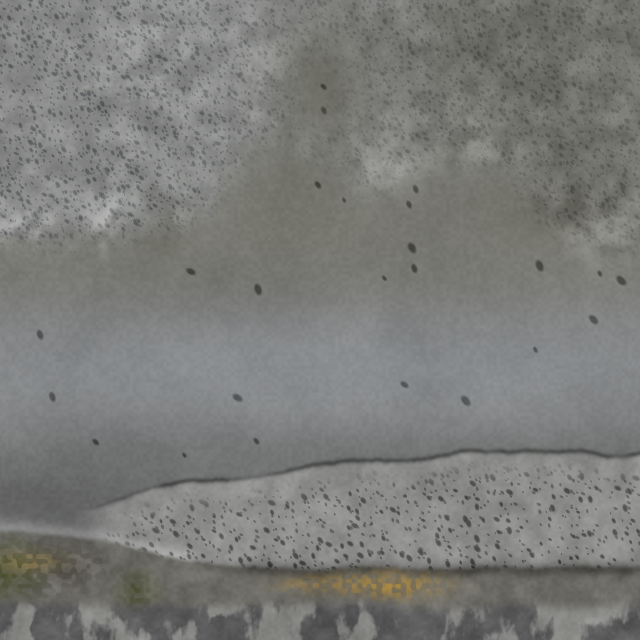
Give the GLSL for this texture, as a Shadertoy shader.

```glsl
// Weathered concrete wall: pitted top, smooth band, cracked slab and a mossy ledge.

float hash(vec2 p) {
    vec3 q = fract(vec3(p.xyx) * 0.1031);
    q += dot(q, q.yzx + 33.33);
    return fract((q.x + q.y) * q.z);
}

float noise(vec2 p) {
    vec2 i = floor(p), f = fract(p);
    f = f * f * (3.0 - 2.0 * f);
    return mix(mix(hash(i), hash(i + vec2(1, 0)), f.x),
               mix(hash(i + vec2(0, 1)), hash(i + vec2(1, 1)), f.x), f.y);
}

float fbm(vec2 p) {
    float sum = 0.0, amp = 0.5;
    for (int i = 0; i < 5; i++) {
        sum += amp * noise(p);
        p = mat2(1.6, 1.2, -1.2, 1.6) * p + 7.3;
        amp *= 0.5;
    }
    return sum / 0.97;
}

// Soft elliptical spot
float blob(vec2 p, vec2 centre, vec2 radius) {
    vec2 d = (p - centre) / radius;
    return exp(-dot(d, d));
}

// Scattered slanted pits, one candidate per grid cell
float pits(vec2 p, float scale, float density, float seed) {
    vec2 q = p * scale, cell = floor(q);
    float cover = 0.0;
    for (int y = -1; y <= 1; y++)
    for (int x = -1; x <= 1; x++) {
        vec2 id = cell + vec2(x, y), key = id + seed + 50.0;
        vec2 d = q - id - vec2(hash(key), hash(key + 19.7));
        float angle = -0.9 + 0.9 * (hash(key + 41.3) - 0.5);
        float c = cos(angle), s = sin(angle);
        d = vec2(c * d.x + s * d.y, c * d.y - s * d.x) / vec2(1.0, 0.6);
        float radius = mix(0.14, 0.42, hash(key + 73.1));
        float on = step(hash(key + 97.9), density);
        cover = max(cover, on * (1.0 - smoothstep(radius * 0.5, radius + 0.12, length(d))));
    }
    return cover;
}

float crackHeight(float x) {
    return 0.204 + 0.043 * smoothstep(0.12, 0.3, x) + 0.03 * smoothstep(0.32, 0.55, x)
         + 0.018 * smoothstep(0.6, 0.78, x) - 0.006 * smoothstep(0.85, 1.0, x)
         + 0.012 * (fbm(vec2(x * 22.0, 3.0)) - 0.5);
}

float slabFoot(float x) {
    return 0.113 + 0.058 * (1.0 - smoothstep(0.0, 0.42, x))
         + 0.012 * (fbm(vec2(x * 18.0, 9.0)) - 0.5);
}

float roughEdge(float x) {
    return 0.622 + 0.15 * exp(-pow((x - 0.44) / 0.14, 2.0))
         + 0.12 * exp(-pow((x - 0.73) / 0.13, 2.0));
}

// Smooth plaster band and the pitted zone above it
vec3 upperWall(vec2 p, float cloud, float mottled) {
    vec3 col = mix(vec3(0.475, 0.48, 0.475), vec3(0.53, 0.54, 0.55), blob(p, vec2(0.5, 0.42), vec2(1.2, 0.12)));
    col = mix(col, vec3(0.475, 0.475, 0.45), smoothstep(0.46, 0.62, p.y));
    float edge = p.y - roughEdge(p.x) + 0.12 * (cloud - 0.5);
    float patchy = blob(p, vec2(0.5, 0.86), vec2(0.07, 0.1));
    float rough = smoothstep(-0.03, 0.05, edge) * (1.0 - 0.9 * patchy);
    vec3 stone = mix(vec3(0.53, 0.535, 0.53), vec3(0.46, 0.46, 0.44), smoothstep(0.35, 0.85, p.x));
    col = mix(col, stone + 0.14 * (mottled - 0.5), rough);
    // Pale crust and olive stains along the worn edge
    float crust = blob(p, vec2(0.165, 0.655), vec2(0.035, 0.05)) + blob(p, vec2(0.04, 0.645), vec2(0.05, 0.025))
                + 0.6 * blob(p, vec2(0.41, 0.87), vec2(0.03, 0.06)) + 0.5 * blob(p, vec2(0.24, 0.89), vec2(0.08, 0.13))
                + 0.6 * blob(p, vec2(0.73, 0.775), vec2(0.06, 0.03)) + 0.6 * blob(p, vec2(0.61, 0.74), vec2(0.05, 0.04))
                + 0.7 * blob(p, vec2(0.95, 0.65), vec2(0.06, 0.05));
    col += 0.13 * crust * smoothstep(0.25, 0.7, mottled);
    float stain = patchy + blob(p, vec2(0.25, 0.65), vec2(0.05, 0.04)) + blob(p, vec2(0.86, 0.67), vec2(0.1, 0.05))
                + 0.5 * blob(p, vec2(0.47, 0.67), vec2(0.12, 0.08)) + 0.5 * blob(p, vec2(0.85, 0.93), vec2(0.2, 0.1));
    col -= vec3(0.05, 0.05, 0.06) * stain;
    float holes = max(pits(p, 75.0, 0.6, 3.0), 0.7 * pits(p, 125.0, 0.6, 11.0));
    float leftSide = 1.0 - 0.45 * smoothstep(0.15, 0.6, p.x);
    col -= vec3(0.15, 0.15, 0.135) * holes * rough * leftSide;
    // Damp shade above the crack and in the lower left
    col -= 0.05 * (1.0 - smoothstep(0.27, 0.37, p.y));
    col -= 0.06 * blob(p, vec2(0.08, 0.22), vec2(0.16, 0.05));
    return col - 0.2 * pits(p, 42.0, 0.025, 29.0) * (1.0 - rough);
}

// Stained ledge with moss, ochre lichen and a dark streaked base
vec3 ledge(vec2 p, float cloud, float mottled) {
    vec3 col = vec3(0.42, 0.415, 0.395) + 0.14 * (mottled - 0.5);
    float speckle = smoothstep(0.4, 0.65, noise(p * 130.0));
    float moss = blob(p, vec2(0.01, 0.11), vec2(0.045, 0.04)) + 0.8 * blob(p, vec2(0.215, 0.075), vec2(0.028, 0.03));
    float soil = blob(p, vec2(0.09, 0.115), vec2(0.08, 0.04));
    float ochre = blob(p, vec2(0.61, 0.085), vec2(0.075, 0.02)) + 0.5 * blob(p, vec2(0.49, 0.088), vec2(0.06, 0.013))
                + 0.5 * blob(p, vec2(0.05, 0.122), vec2(0.045, 0.016));
    col = mix(col, vec3(0.3, 0.29, 0.25), 0.6 * soil * (1.0 - speckle));
    col = mix(col, vec3(0.27, 0.29, 0.15), min(moss, 1.0) * (0.9 - 0.4 * speckle));
    col = mix(col, vec3(0.66, 0.53, 0.26), min(ochre, 1.0) * (0.35 + 0.6 * speckle));
    float base = 1.0 - smoothstep(-0.012, 0.012, p.y - 0.055 + 0.03 * (cloud - 0.5));
    float streak = fbm(p * vec2(28.0, 16.0) + 4.0);
    float pale = smoothstep(0.48, 0.62, streak + 0.1 * smoothstep(0.4, 0.9, p.x) - 0.03);
    vec3 baseCol = mix(vec3(0.34, 0.34, 0.345), vec3(0.53, 0.53, 0.52), pale);
    return mix(col, baseCol + 0.12 * (mottled - 0.5), base);
}

void mainImage(out vec4 fragColor, in vec2 fragCoord) {
    vec2 p = fragCoord / iResolution.xy;
    float cloud = fbm(p * 9.0), mottled = fbm(p * 38.0 + 5.0);
    vec3 col = upperWall(p, cloud, mottled);

    // Lighter slab below the crack, fading out to the left
    float crack = p.y - crackHeight(p.x), foot = p.y - slabFoot(p.x);
    float reach = smoothstep(0.1, 0.28, p.x + 0.12 * (cloud - 0.5));
    float slab = (1.0 - smoothstep(-0.004, 0.003, crack)) * reach;
    vec3 slabCol = vec3(0.55, 0.55, 0.545) + 0.12 * (mottled - 0.5);
    float slabPits = max(pits(p, 60.0, 0.42, 51.0), 0.7 * pits(p, 100.0, 0.4, 67.0));
    slabCol -= 0.24 * slabPits * smoothstep(0.005, 0.06, -crack);
    col = mix(col, slabCol, slab);
    float broken = smoothstep(0.25, 0.6, noise(vec2(p.x * 30.0, 2.0)));
    col -= 0.17 * exp(-pow(crack / 0.0045, 2.0)) * smoothstep(0.12, 0.25, p.x) * (0.35 + 0.65 * broken);

    // Pale lip on the left, shadow under the slab on the right
    col += 0.11 * exp(-pow((foot - 0.006) / 0.011, 2.0)) * (1.0 - smoothstep(0.2, 0.4, p.x));
    col = mix(ledge(p, cloud, mottled), col, smoothstep(-0.005, 0.005, foot));
    col -= 0.13 * exp(-pow((foot + 0.002) / 0.011, 2.0)) * smoothstep(0.25, 0.45, p.x);

    // Overall clouding and fine grain
    col += 0.07 * (cloud - 0.5) + 0.035 * (noise(p * 190.0) - 0.5) + 0.03 * (mottled - 0.5);
    fragColor = vec4(clamp(col, 0.0, 1.0), 1.0);
}
```
